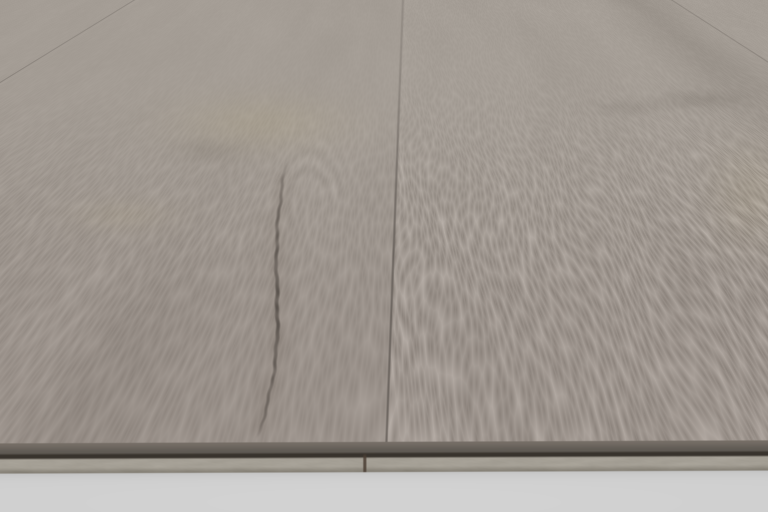
A WebGL 1 fragment shader for this texture:

```glsl
precision highp float;
uniform vec2 u_resolution;

const vec2 VANISH = vec2(0.533, 1.33);
const float PLANK_WIDTH = 1.06;
const float SEAM_OFFSET = -0.025;

vec2 hash2(vec2 p) {
  vec2 q = vec2(dot(p, vec2(127.1, 311.7)), dot(p, vec2(269.5, 183.3)));
  return fract(sin(q) * 43758.5);
}

// Distance to the nearest scattered cell point
float cellular(vec2 p) {
  vec2 cell = floor(p), f = fract(p);
  float nearest = 2.0;
  for (int j = -1; j <= 1; j++) {
    for (int i = -1; i <= 1; i++) {
      vec2 o = vec2(float(i), float(j));
      vec2 r = o + hash2(cell + o) - f;
      nearest = min(nearest, dot(r, r));
    }
  }
  return sqrt(nearest);
}

// Soft mottling, roughly -1 to 1
float layeredSines(vec2 p) {
  float sum = 0.0, amp = 0.5;
  for (int i = 0; i < 4; i++) {
    sum += amp * sin(p.x + 1.7 * sin(p.y)) * cos(p.y * 0.8 - p.x * 0.4);
    p = mat2(1.5, 1.1, -1.1, 1.5) * p + 2.3;
    amp *= 0.6;
  }
  return sum;
}

float blob(vec2 p, vec2 center, vec2 radius) {
  vec2 q = (p - center) / radius;
  return exp(-min(dot(q, q), 40.0));
}

float line(float dist, float halfWidth, float soft) {
  return 1.0 - smoothstep(halfWidth - soft, halfWidth + soft, abs(dist));
}

// Wood fibres stretched along the receding plank
float fibres(vec2 plank, float wander) {
  vec2 q = plank;
  q.x += wander * sin(q.y * 13.0 + 5.0 * sin(q.x * 9.0));
  float fine = cellular(q * vec2(150.0, 19.0)) - 0.47;
  float broad = cellular(q * vec2(70.0, 7.0) + 7.0) - 0.47;
  return fine + 0.2 * broad;
}

float crackCenter(float y) {
  float t = (y - 0.145) / 0.535;
  float bend = 0.007 * (sin(3.1416 * t) + sin(6.2832 * t));
  return 0.336 + 0.036 * t + bend + 0.0008 * sin(y * 75.0) + 0.0004 * sin(y * 210.0);
}

vec3 floorColor(vec2 uv) {
  float drop = VANISH.y - uv.y;
  vec2 plank = vec2((uv.x - VANISH.x) / drop, 1.0 / drop);
  float rightSide = smoothstep(-0.003, 0.003, plank.x - SEAM_OFFSET);

  // Base tone and broad mottling
  vec3 col = mix(vec3(0.607, 0.573, 0.546), vec3(0.644, 0.616, 0.585), smoothstep(0.25, 0.95, uv.y));
  col += 0.016 * rightSide * (1.0 - 0.8 * uv.y);
  col += 0.008 * layeredSines(plank * vec2(7.0, 2.2));
  col += 0.008 * layeredSines(plank * vec2(28.0, 3.0) + 4.0);

  // Stains, pale patches and the knot shadow
  float warm = blob(uv, vec2(0.34, 0.76), vec2(0.10, 0.05))
    + 0.6 * blob(uv, vec2(0.16, 0.58), vec2(0.06, 0.03))
    + 0.7 * blob(uv, vec2(0.98, 0.62), vec2(0.05, 0.09));
  col += warm * vec3(0.018, 0.014, -0.010);
  float shade = 0.6 * blob(uv, vec2(0.27, 0.705), vec2(0.04, 0.02))
    + 0.9 * blob(uv, vec2(0.91, 0.805), vec2(0.05, 0.016))
    + 0.6 * blob(uv, vec2(0.82, 0.79), vec2(0.05, 0.012))
    + 0.7 * line(plank.x - 0.88, 0.10, 0.10) * smoothstep(0.65, 0.9, uv.y)
    + 0.45 * line(plank.x + 0.36, 0.07, 0.07) * (1.0 - smoothstep(0.3, 0.65, uv.y));
  col -= 0.055 * shade;

  // Fine grain, sharpest in the near half
  float focus = mix(1.0, 0.18, smoothstep(0.5, 0.9, uv.y));
  float strength = mix(0.070, 0.135, rightSide) * focus;
  col += strength * fibres(plank, mix(0.002, 0.006, rightSide));
  float flecks = blob(uv, vec2(0.53, 0.36), vec2(0.035, 0.22)) * rightSide;
  col += 0.02 * flecks * (0.5 + sin(plank.x * 260.0 + 3.0 * sin(plank.y * 30.0)));

  // Arched growth rings around the crack head
  vec2 arch = (uv - vec2(0.402, 0.60)) / vec2(0.042, 0.105);
  float ring = length(arch);
  float archMask = exp(-min(4.0 * (ring - 0.7) * (ring - 0.7), 40.0)) * smoothstep(-0.5, 0.5, arch.y);
  col += 0.018 * sin(ring * 17.0) * archMask;

  // Crack and its brown halo
  float extent = smoothstep(0.14, 0.17, uv.y) * (1.0 - smoothstep(0.63, 0.69, uv.y));
  float away = uv.x - crackCenter(uv.y);
  float body = 0.55 + 0.45 * blob(uv, vec2(0.36, 0.40), vec2(1.0, 0.17));
  col -= vec3(0.030, 0.032, 0.034) * extent * exp(-min(abs(away) / 0.012, 40.0));
  float broken = 0.85 + 0.15 * sin(uv.y * 130.0 + 2.0 * sin(uv.y * 47.0));
  float crack = line(away, 0.001 + 0.0014 * body, 0.0018) * extent * body * broken;
  col = mix(col, vec3(0.30, 0.275, 0.255), crack * 0.8);

  // Plank joints
  float joint = (plank.x - SEAM_OFFSET) / PLANK_WIDTH;
  float index = floor(joint + 0.5);
  float gap = (joint - index) * PLANK_WIDTH * drop;
  float seamDepth = mix(0.72, 0.25, smoothstep(0.45, 0.95, uv.y));
  col = mix(col, vec3(0.36, 0.335, 0.315), line(gap, 0.0014, 0.0014) * seamDepth);
  col += 0.025 * line(gap - 0.005, 0.002, 0.002) * focus;
  return col;
}

// Cut front edge: bevel, dark groove, pale tongue and the ground below
vec3 frontColor(vec2 uv, float edge) {
  float below = max(edge - uv.y, 0.0);
  float grain = layeredSines(vec2(uv.x * 60.0, uv.y * 160.0));
  vec3 bevel = mix(vec3(0.46, 0.43, 0.40), vec3(0.37, 0.35, 0.325), smoothstep(0.0, 0.02, below));
  vec3 tongue = vec3(0.645, 0.625, 0.585) + 0.02 * grain;
  tongue -= 0.13 * smoothstep(0.046, 0.060, below);
  vec3 ground = vec3(0.813) - 0.07 * exp(-max(below - 0.057, 0.0) / 0.008);
  ground += 0.012 * blob(uv, vec2(0.5, 0.02), vec2(0.4, 0.06));
  vec3 col = mix(bevel, tongue, smoothstep(0.026, 0.031, below));
  col = mix(col, vec3(0.22, 0.20, 0.175), line(below - 0.026, 0.0045, 0.003));
  float notch = line(uv.x - 0.475, 0.002, 0.0015) * smoothstep(0.02, 0.03, below);
  col = mix(col, vec3(0.29, 0.24, 0.20), notch * 0.85);
  return mix(col, ground, smoothstep(0.057, 0.061, below));
}

void main() {
  vec2 uv = gl_FragCoord.xy / u_resolution;
  float edge = 0.134 + 0.006 * uv.x;
  float onFloor = smoothstep(edge - 0.002, edge + 0.002, uv.y);
  vec3 col = mix(frontColor(uv, edge), floorColor(uv), onFloor);
  gl_FragColor = vec4(clamp(col, 0.0, 1.0), 1.0);
}
```
